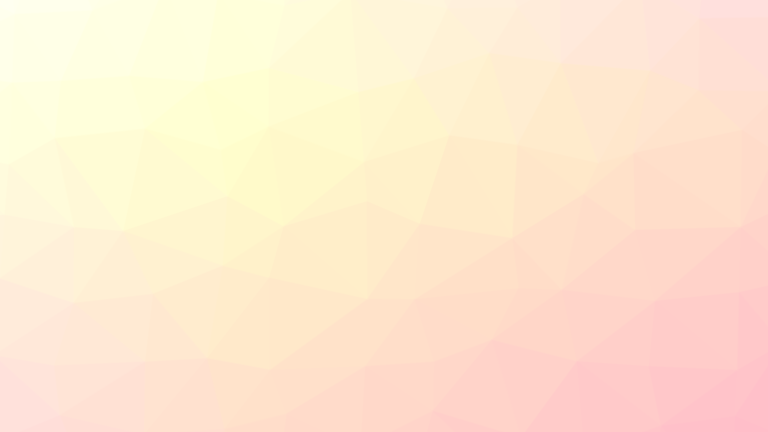
Reproduce this background procedurally as a Shadertoy shader.

```glsl
// Pastel low-poly background: flat triangles shading from ivory and lemon to peach and pink.

const float ROWS = 6.0;

// Jittered lattice vertex, in cell units
vec2 vertexAt(vec2 cell) {
    vec3 h = fract(cell.xyx * vec3(0.1031, 0.1030, 0.0973) + 0.37);
    h += dot(h, h.yzx + 33.33);
    return cell + 0.62 * (fract((h.xx + h.yz) * h.zy) - 0.5);
}

// Four-stop colour ramp
vec3 pastelRamp(float t) {
    float s = clamp(t, 0.0, 1.0) * 3.0;
    vec3 color = mix(vec3(1.0, 1.0, 0.94), vec3(1.0, 1.0, 0.795), min(s, 1.0));
    color = mix(color, vec3(1.0, 0.865, 0.785), clamp(s - 1.0, 0.0, 1.0));
    return mix(color, vec3(1.0, 0.74, 0.79), clamp(s - 2.0, 0.0, 1.0));
}

// Distance to the line from a to b, positive on its left
float edgeDistance(vec2 p, vec2 a, vec2 b) {
    vec2 n = normalize(b - a);
    return n.x * (p.y - a.y) - n.y * (p.x - a.x);
}

// Adds one flat facet: colour in rgb, coverage in a
vec4 facet(vec2 p, vec2 a, vec2 b, vec2 c, vec2 extent, float blur) {
    float inside = min(edgeDistance(p, a, b), min(edgeDistance(p, b, c), edgeDistance(p, c, a)));
    vec2 center = (a + b + c) / 3.0 / extent;
    vec3 color = 0.5 * (pastelRamp(center.x) + pastelRamp(1.0 - center.y));
    return vec4(color, 1.0) * smoothstep(-blur, blur, inside);
}

void mainImage(out vec4 fragColor, in vec2 fragCoord) {
    float scale = ROWS / iResolution.y;
    vec2 p = fragCoord * scale;
    vec2 extent = iResolution.xy * scale;
    vec4 sum = vec4(0.0);

    // Split each nearby quad along its shorter diagonal
    for (int j = -1; j <= 1; j++)
    for (int i = -1; i <= 1; i++) {
        vec2 cell = floor(p) + vec2(i, j);
        vec2 a = vertexAt(cell);
        vec2 b = vertexAt(cell + vec2(1, 0));
        vec2 c = vertexAt(cell + vec2(1, 1));
        vec2 d = vertexAt(cell + vec2(0, 1));
        if (distance(a, c) < distance(b, d)) {
            sum += facet(p, a, b, c, extent, scale) + facet(p, a, c, d, extent, scale);
        } else {
            sum += facet(p, a, b, d, extent, scale) + facet(p, b, c, d, extent, scale);
        }
    }

    fragColor = vec4(sum.rgb / max(sum.a, 0.001), 1.0);
}
```
